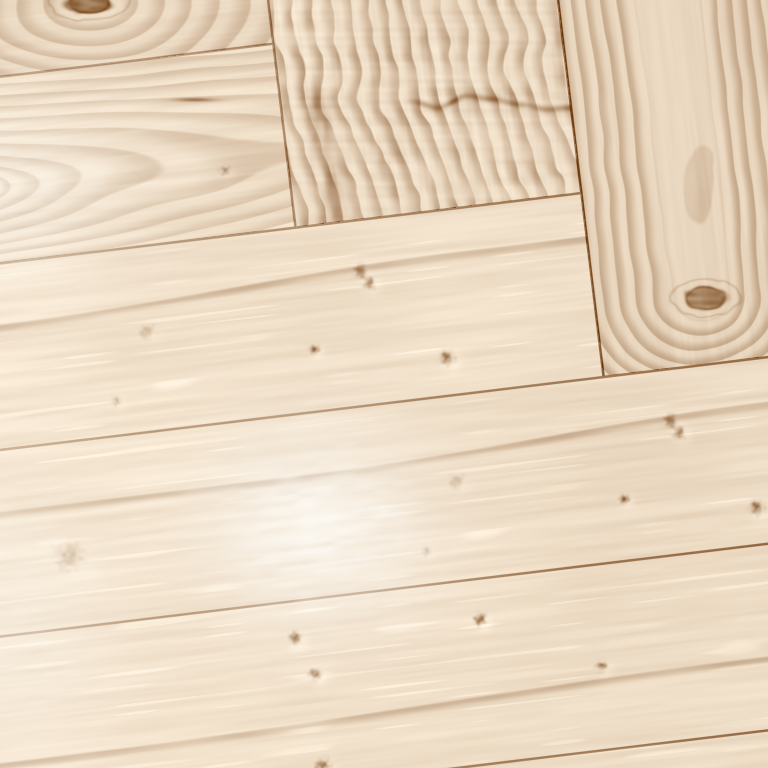
A Shadertoy shader for this texture:

```glsl
#define PALE vec3(0.955, 0.893, 0.807)
#define BROWN vec3(0.47, 0.28, 0.11)
#define TILT 0.121
#define SEAM_WIDTH 0.0013
#define RING_DENSITY 48.0
#define REPEAT_SHIFT vec2(0.4036, -0.195)
#define GLOW_CENTER vec2(0.41, 0.315)
#define GLOW_STRENGTH 0.85

// Small knots: position, radius, darkness
const vec4 REPEATED_KNOTS[6] = vec4[6](
    vec4(0.470, 0.645, 0.007, 0.50), vec4(0.480, 0.631, 0.006, 0.60),
    vec4(0.410, 0.546, 0.0045, 0.85), vec4(0.582, 0.535, 0.007, 0.75),
    vec4(0.191, 0.568, 0.007, 0.25), vec4(0.152, 0.478, 0.005, 0.30));
const vec4 SINGLE_KNOTS[7] = vec4[7](
    vec4(0.383, 0.169, 0.006, 0.80), vec4(0.625, 0.193, 0.0055, 0.80),
    vec4(0.411, 0.121, 0.006, 0.65), vec4(0.783, 0.132, 0.0055, 0.65),
    vec4(0.420, 0.004, 0.007, 0.65), vec4(0.091, 0.275, 0.013, 0.28),
    vec4(0.293, 0.777, 0.005, 0.45));

float hash(vec2 p) {
    return fract(sin(dot(p, vec2(127.1, 311.7))) * 43758.5453);
}

float noise(vec2 p) {
    vec2 i = floor(p), f = fract(p);
    f = f * f * (3.0 - 2.0 * f);
    return mix(mix(hash(i), hash(i + vec2(1, 0)), f.x),
               mix(hash(i + vec2(0, 1)), hash(i + 1.0), f.x), f.y);
}

// Growth rings: slow darkening that ends in a crisp late-wood line
float rings(float field) {
    float f = fract(field * RING_DENSITY);
    return smoothstep(0.2, 0.9, f) * (1.0 - smoothstep(0.88, 1.0, f));
}

// Fine fibres running along x
float fibres(vec2 p) {
    return 0.6 * noise(p * vec2(5.0, 110.0)) + 0.4 * noise(p * vec2(14.0, 260.0)) - 0.5;
}

float blob(vec2 p, vec2 center, vec2 radius) {
    vec2 e = (p - center) / radius;
    return exp(-dot(e, e));
}

float smallKnot(vec2 p, vec4 k) {
    vec2 wobble = k.z * (vec2(noise(p * 180.0), noise(p * 180.0 + 37.0)) - 0.5);
    float halo = blob(p, k.xy + k.z * vec2(0.9, -0.9), vec2(1.8 * k.z));
    return k.w * blob(p + wobble, k.xy, vec2(k.z)) - 0.14 * k.w * halo;
}

float largeKnot(vec2 p, vec2 center, vec2 radius) {
    float d = length((p - center) / radius) + 0.25 * (noise(p * 90.0) - 0.5);
    float core = (0.38 + 0.3 * noise(p * vec2(90.0, 180.0))) * (1.0 - smoothstep(0.8, 1.05, d));
    float rim = 0.35 * exp(-pow((d - 0.95) / 0.12, 2.0));
    return core + rim + 0.16 * exp(-pow((d - 1.6) / 0.1, 2.0));
}

float seam(float d) {
    float px = 1.0 / iResolution.y;
    return 1.0 - smoothstep(SEAM_WIDTH - px * 0.5, SEAM_WIDTH + px, abs(d));
}

// Long boards; the two upper ones share one shifted pattern
float longBoards(vec2 p, float level) {
    float tone = 0.0;
    bool upper = level > 0.1706;
    vec2 board = p - (level < 0.415 ? REPEAT_SHIFT : vec2(0));
    float along = board.y - TILT * board.x;
    float offset = upper ? along - 0.573 - 0.023 * smoothstep(0.0, 0.6, board.x)
                         : level - 0.002 - 0.018 * smoothstep(0.1, 1.0, p.x);
    float streak = smoothstep(-0.009, 0.002, offset) * (1.0 - smoothstep(0.002, 0.006, offset));
    tone += streak * (0.12 + 0.2 * noise(board * vec2(12.0, 60.0)));
    tone += 0.13 * fibres(vec2(board.x, upper ? along : along + 3.0));
    float scratch = noise(vec2(board.x * 9.0, along * 170.0 + 9.0));
    tone -= 0.08 * smoothstep(0.78, 0.95, scratch);
    if (upper) for (int i = 0; i < 6; i++) tone += smallKnot(board, REPEATED_KNOTS[i]);
    return tone;
}

// Upright board with wavy ridges and a cross crack
float wavyBoard(vec2 p, vec2 q) {
    float bend = 0.035 * (1.0 - smoothstep(0.72, 0.89, p.y));
    float ripple = 0.014 * noise(p * vec2(9.0, 22.0)) + 0.005 * noise(p * 55.0);
    float tone = 0.34 * rings(0.85 * (q.x - bend + ripple)) * (0.4 + noise(p * vec2(25.0, 40.0)));
    tone += 0.12 * fibres(q.yx) + 0.07 * (noise(p * vec2(12.0, 180.0)) - 0.5);
    float crackY = 0.866 + 0.018 * (noise(vec2(p.x * 28.0, 4.0)) - 0.5);
    float crack = exp(-pow((p.y - crackY) / 0.0045, 2.0)) * smoothstep(0.52, 0.56, p.x);
    tone += crack * (0.2 + 0.45 * noise(p * 55.0));
    float stain = blob(q, vec2(0.396, 0.795), vec2(0.013, 0.035))
                + 0.7 * blob(q, vec2(0.403, 0.69), vec2(0.013, 0.05));
    return tone + stain * (0.15 + 0.4 * noise(p * vec2(110.0, 60.0)));
}

// Upright board with nested arches around a knot
float archedBoard(vec2 p, vec2 q) {
    vec2 a = vec2(q.x - 0.873, min(q.y - 0.501, 0.0) * 1.25);
    float field = length(a) + 0.026 * (noise(p * vec2(5.0, 8.0)) - 0.5) + 0.004 * noise(p * 28.0);
    float tone = 0.27 * rings(field) * smoothstep(0.03, 0.06, field);
    tone += 0.04 + 0.09 * fibres(q.yx) + largeKnot(p, vec2(0.919, 0.612), vec2(0.028, 0.015));
    float oval = length((p - vec2(0.911, 0.759)) / vec2(0.021, 0.056)) + 0.3 * (noise(p * 40.0) - 0.5);
    tone += 0.15 * (1.0 - smoothstep(0.85, 1.05, oval)) * (0.6 + 0.6 * noise(p * vec2(90.0, 30.0)));
    return tone;
}

// Two short boards at the upper left
float shortBoards(vec2 p, vec2 q) {
    float warp = 0.012 * noise(p * vec2(7.0, 20.0));
    if (q.y > 0.9) {
        float field = length((p - vec2(0.115, 0.996)) * vec2(0.55, 1.0)) + warp;
        return 0.05 + 0.2 * rings(field) + 0.1 * fibres(q) + largeKnot(p, vec2(0.115, 0.996), vec2(0.032, 0.014));
    }
    float field = length(vec2(0.12 * sqrt(max(p.x, 0.0)), q.y - 0.757)) + warp;
    float dash = blob(p, vec2(0.254, 0.870), vec2(0.025, 0.0025));
    return 0.17 * rings(1.3 * field) + 0.14 * fibres(q) + 0.55 * dash;
}

void mainImage(out vec4 fragColor, in vec2 fragCoord) {
    vec2 p = fragCoord / iResolution.xy;
    vec2 q = vec2(p.x - TILT * (1.0 - p.y), p.y - TILT * p.x);

    // Board layout
    float tone = 0.005 + 0.055 * p.x + 0.04 * (noise(p * 5.0) - 0.5);
    if (q.x > 0.7266 && q.y > 0.415) tone += archedBoard(p, q);
    else if (q.y < 0.658) tone += longBoards(p, q.y);
    else if (q.x > 0.349) tone += wavyBoard(p, q);
    else tone += shortBoards(p, q);
    for (int i = 0; i < 7; i++) tone += smallKnot(p, SINGLE_KNOTS[i]);

    // Seams
    float joint = 0.0;
    for (int i = 0; i < 4; i++) joint = max(joint, seam(q.y + 0.072 - 0.2430 * float(i)));
    if (q.x > 0.7266 && q.y > 0.45) joint = 0.0;
    if (q.x < 0.349) joint = max(joint, seam(q.y - 0.9));
    if (q.y > 0.658) joint = max(joint, seam(q.x - 0.349));
    if (q.y > 0.415) joint = max(joint, 1.2 * seam(q.x - 0.7266));
    tone += joint * (0.42 + 0.3 * p.x);

    // Window light on the varnish
    float glow = GLOW_STRENGTH * blob(p, GLOW_CENTER, vec2(0.14, 0.12));
    glow += 0.4 * blob(p, vec2(0.0, 0.75), vec2(0.2, 0.13)) + 0.35 * blob(p, vec2(0.0, 0.2), vec2(0.16, 0.2));
    glow *= 0.7 + 0.5 * noise(vec2(p.x * 40.0, q.y * 150.0));
    vec3 color = mix(PALE, BROWN, clamp(tone, -0.12, 1.1));
    fragColor = vec4(mix(color, vec3(0.99, 0.98, 0.96), clamp(glow, 0.0, 0.9)), 1.0);
}
```
